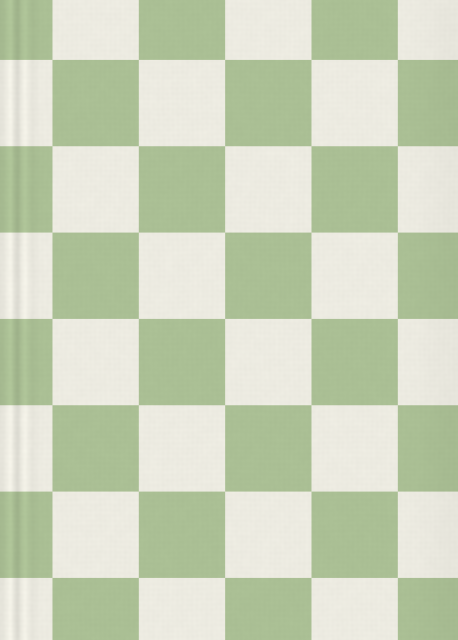
This pattern is drawn by a Shadertoy shader. Its source:

```glsl
// Sage and cream checkerboard on woven cloth, with a pressed hinge along the left edge.
#define CELL 0.1349                  // square side, in canvas heights
#define OFFSET vec2(0.0820, 0.0970)  // lower-left corner of a cream square
#define SAGE vec3(0.668, 0.750, 0.582)
#define CREAM vec3(0.928, 0.922, 0.884)
#define EDGE_SOFT 0.0007             // half width of the printed edge
#define MOTTLE 0.020                 // strength of cloudy cloth tone
#define WEAVE 0.005                  // strength of thread ripple
#define HINGE_DEPTH 0.065            // darkness of the hinge grooves
#define HINGE_SHINE 0.035            // brightness of the hinge ridges

vec2 hash2(vec2 p) {
    vec3 q = fract(p.xyx * vec3(0.1031, 0.1030, 0.0973));
    q += dot(q, q.yzx + 33.33);
    return fract((q.xx + q.yz) * q.zy);
}

// Distance to the nearest jittered feature point.
float cellular(vec2 p) {
    vec2 base = floor(p), local = fract(p);
    float nearest = 2.0;
    for (int y = -1; y <= 1; y++)
        for (int x = -1; x <= 1; x++) {
            vec2 cell = vec2(x, y);
            vec2 toPoint = cell + hash2(base + cell) - local;
            nearest = min(nearest, dot(toPoint, toPoint));
        }
    return sqrt(nearest);
}

// Square wave per axis, from -1 to 1, with edges of half width w.
vec2 squareWave(vec2 q, float w) {
    vec2 edgeDistance = 0.5 - abs(fract(q) - 0.5);
    return (1.0 - 2.0 * mod(floor(q), 2.0)) * clamp(edgeDistance / w, 0.0, 1.0);
}

float bump(float x, float center, float width) {
    float d = (x - center) / width;
    return exp(-d * d);
}

// Cloudy blotches, finer grain and crossed threads.
float clothTone(vec2 p) {
    float clouds = cellular(p * vec2(46.0, 38.0)) - 0.5;
    float grain = cellular(p * 125.0 + 17.0) - 0.5;
    vec2 bend = 0.7 * sin(p.yx * 31.0);
    vec2 threads = sin(p * vec2(830.0, 770.0) + bend);
    return MOTTLE * (0.5 * clouds + 0.5 * grain) + WEAVE * 0.5 * (threads.x + threads.y);
}

// Alternating grooves and ridges running down the hinge.
float hingeTone(float x) {
    float grooves = 0.55 * bump(x, 0.0, 0.008) + bump(x, 0.027, 0.006)
                  + 0.35 * bump(x, 0.051, 0.008);
    float ridges = bump(x, 0.016, 0.005) + 0.9 * bump(x, 0.039, 0.006);
    return HINGE_SHINE * ridges - HINGE_DEPTH * grooves;
}

void mainImage(out vec4 fragColor, in vec2 fragCoord) {
    vec2 p = fragCoord / iResolution.y;
    float width = iResolution.x / iResolution.y;

    // Checkerboard
    float soft = max(EDGE_SOFT, 0.5 / iResolution.y) / CELL;
    vec2 wave = squareWave((p - OFFSET) / CELL, soft);
    vec3 color = mix(SAGE, CREAM, 0.5 + 0.5 * wave.x * wave.y);

    // Cloth, hinge and the slight falloff at the outer edge
    float tone = 1.0 + clothTone(p) + hingeTone(p.x);
    tone -= 0.025 * smoothstep(width - 0.09, width, p.x);
    fragColor = vec4(clamp(color * tone, 0.0, 1.0), 1.0);
}
```
